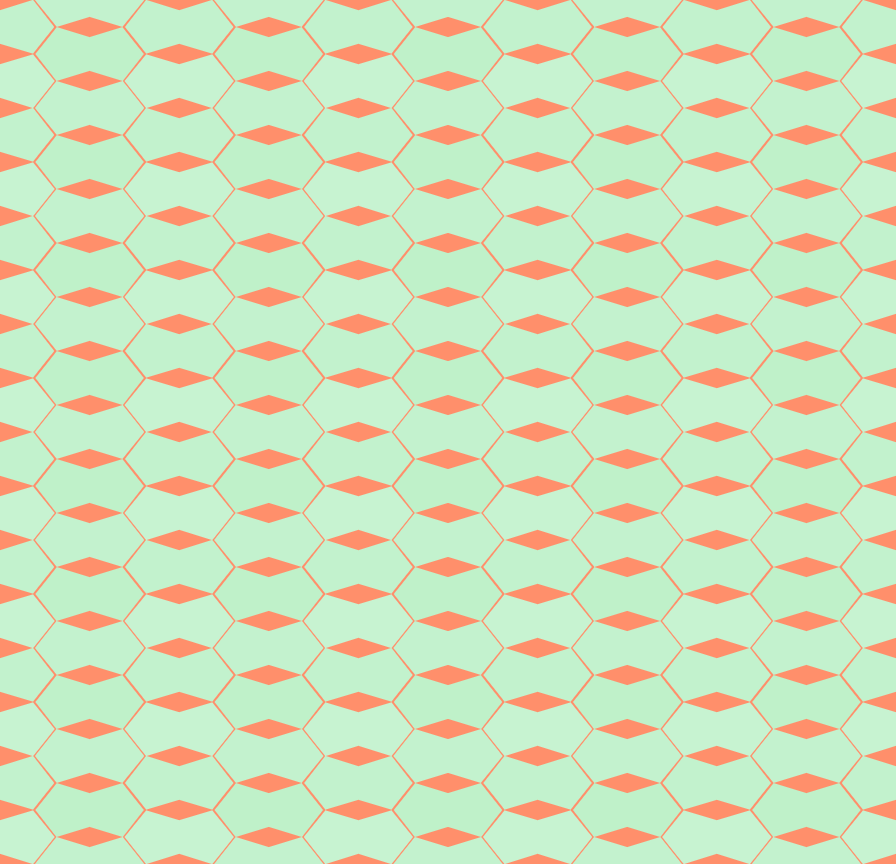
Write a Shadertoy shader that draws this pattern.

```glsl
// Mint hexagons in staggered columns, outlined by thin coral zigzags, with a
// flat coral diamond where stacked hexagons meet. Ten columns by sixteen rows;
// shade, diamond size and line width alternate every two rows, so it tiles.

const float ROW = 0.604;  // row height, in column widths

// Signed distance to a diamond with the given half extents
float diamond(vec2 p, vec2 halfSize) {
    return (dot(abs(p), halfSize.yx) - halfSize.x * halfSize.y) / length(halfSize);
}

float coverage(float dist, float pixel) {
    return clamp(0.5 - dist / pixel, 0.0, 1.0);
}

void mainImage(out vec4 fragColor, in vec2 fragCoord) {
    vec2 uv = fragCoord / iResolution.xy;
    float pixel = 10.0 / iResolution.x;
    float column = 10.0 * uv.x;
    float row = 16.0 * (1.0 - uv.y);

    // Distance from the nearest even column: 0 on it, 1 on the odd one
    float across = abs(column - 2.0 * round(column * 0.5));

    // Zigzag border between neighbouring columns
    float wave = 1.0 - abs(2.0 * fract(row) - 1.0);
    float border = (across - 0.38 - 0.24 * wave) * 0.783;
    float lineHalf = 0.0095 + 0.0025 * cos(6.2831853 * (row * 0.5 - 0.375));

    // Alternating shades of the hexagons
    float evenOdd = mod(floor(row), 2.0);
    float oddOdd = mod(floor(row - 0.5), 2.0);
    vec3 evenMint = mix(vec3(0.762, 0.950, 0.803), vec3(0.782, 0.952, 0.820), evenOdd);
    vec3 oddMint = mix(vec3(0.748, 0.944, 0.790), vec3(0.766, 0.950, 0.806), oddOdd);
    vec3 color = mix(oddMint, evenMint, coverage(border, pixel));

    // Diamonds: on whole rows in even columns, on half rows in odd ones
    float nearest = round(row);
    float evenWidth = 0.363 + 0.018 * mod(nearest, 2.0);
    float evenDiamond = diamond(vec2(across, (row - nearest) * ROW), vec2(evenWidth, 0.114));
    float oddDiamond = diamond(vec2(1.0 - across, (fract(row) - 0.5) * ROW), vec2(0.368, 0.113));

    float ink = max(coverage(min(evenDiamond, oddDiamond), pixel),
                    coverage(abs(border) - lineHalf, pixel));
    fragColor = vec4(mix(color, vec3(1.0, 0.56, 0.42), ink), 1.0);
}
```
